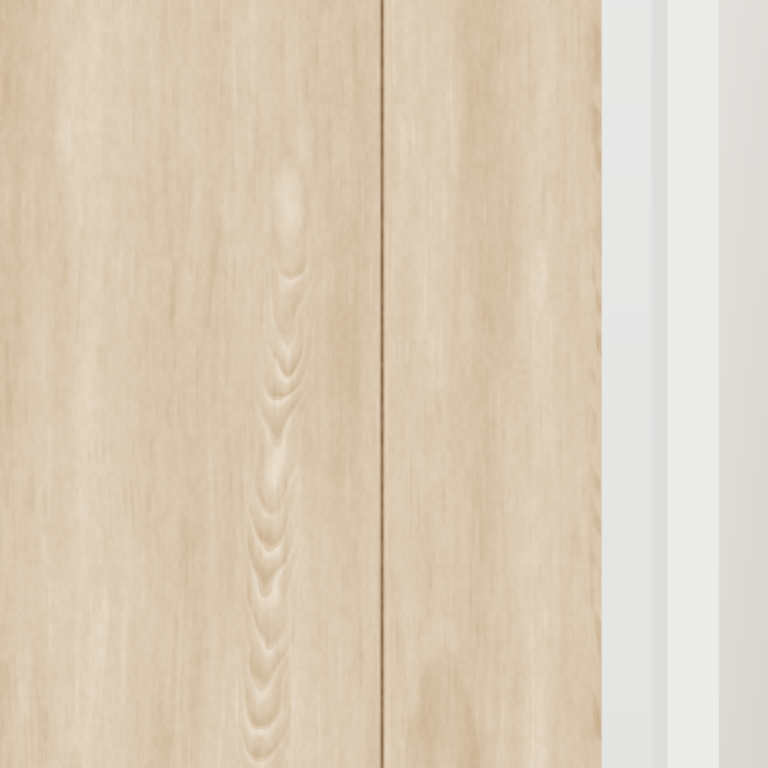
Write a WebGL 1 fragment shader that draws this texture.

```glsl
precision highp float;
// Pale wood panels with a dark vertical seam beside a white door frame.
uniform vec2 u_resolution;

#define SEAM_X 0.4975
#define SEAM_WIDTH 0.0040
#define WOOD_EDGE 0.7835
#define GROOVE_X 0.849
#define RAIL_X 0.869
#define WALL_X 0.936
#define ARCH_SPACING 0.058
#define ARCH_BEND 85.0
#define GRAIN_AMOUNT 0.42
#define LIGHT_WOOD vec3(0.900, 0.848, 0.772)
#define TAN_WOOD vec3(0.802, 0.708, 0.586)
#define SEAM_COLOR vec3(0.54, 0.41, 0.29)

float hash(vec2 p) {
  vec3 q = fract(p.xyx * 0.1031);
  q += dot(q, q.yzx + 33.33);
  return fract((q.x + q.y) * q.z);
}

float noise(vec2 p) {
  vec2 cell = floor(p);
  vec2 f = fract(p);
  f = f * f * (3.0 - 2.0 * f);
  float low = mix(hash(cell), hash(cell + vec2(1.0, 0.0)), f.x);
  float high = mix(hash(cell + vec2(0.0, 1.0)), hash(cell + vec2(1.0, 1.0)), f.x);
  return mix(low, high, f.y);
}

float bump(float x, float center, float width) {
  float d = (x - center) / width;
  return exp(-d * d);
}

float stepAt(float edge, float x) {
  float aa = 0.8 / u_resolution.x + 0.0004;
  return smoothstep(edge - aa, edge + aa, x);
}

// Layers of fibres stretched along the panel, centred on zero.
float fibres(vec2 p) {
  float sum = 0.0;
  float weight = 0.40;
  vec2 scale = vec2(17.0, 1.7);
  for (int i = 0; i < 4; i++) {
    sum += weight * (noise(p * scale + 17.0 * float(i + 1)) - 0.5);
    scale *= vec2(2.1, 2.0);
    weight *= 0.85;
  }
  return sum;
}

// Thin broken dark pores and pale threads that come and go in patches.
float threads(vec2 p) {
  float patches = smoothstep(0.25, 0.75, noise(p * vec2(11.0, 5.0) + 40.0));
  float dark = smoothstep(0.66, 0.90, noise(p * vec2(210.0, 17.0)));
  float pale = smoothstep(0.66, 0.90, noise(p * vec2(180.0, 11.0) + 71.0));
  return dark * patches - pale * (1.0 - 0.6 * patches);
}

// Ragged growth rings pointing down the left panel.
float archGrain(vec2 p) {
  float center = 0.343 + 0.034 * smoothstep(0.0, 0.75, p.y);
  float dx = p.x - center + 0.018 * (noise(p * vec2(24.0, 17.0)) - 0.5);
  float wobble = 0.060 * (noise(vec2(3.0, p.y * 11.0)) - 0.5);
  wobble += 0.022 * (noise(p * vec2(80.0, 32.0)) - 0.5);
  float phase = fract((p.y - ARCH_BEND * dx * dx + wobble) / ARCH_SPACING);
  float tanFill = smoothstep(0.04, 0.14, phase) * (1.0 - smoothstep(0.15, 0.60, phase));
  float paleLine = smoothstep(0.58, 0.90, phase) * (1.0 - smoothstep(0.95, 1.0, phase));
  float mask = bump(dx, 0.0, 0.023) * (1.0 - smoothstep(0.62, 0.70, p.y));
  float strength = 0.35 + 0.9 * noise(p * vec2(30.0, 21.0) + 9.0);
  return (0.7 * tanFill - 0.8 * paleLine) * mask * strength;
}

// Wood tone: 0 is the lightest fibre, 1 the tan one.
float woodTone(vec2 p) {
  vec2 q = p + vec2(0.012 * (noise(p * vec2(6.0, 4.0)) - 0.5), 0.0);
  float tone = 0.45 + GRAIN_AMOUNT * 1.35 * fibres(q);
  tone += 0.15 * threads(q);
  tone += 0.17 * (noise(p * vec2(230.0, 130.0)) - 0.5);
  tone += 0.12 * (noise(p * vec2(100.0, 55.0) + 5.0) - 0.5);

  // Broad bands of the left panel
  tone += 0.08 * bump(q.x, 0.0, 0.05);
  tone -= 0.13 * bump(q.x, 0.13, 0.045);
  tone += 0.12 * bump(q.x, 0.235, 0.06) * bump(p.y, 0.35, 0.3);
  tone += 0.25 * bump(q.x, 0.430, 0.042) * bump(p.y, 0.54, 0.20);
  tone += 0.14 * bump(q.x, 0.348, 0.010) * bump(p.y, 0.77, 0.12);

  // Pale knot above the arches
  float ragged = 0.5 * (noise(p * vec2(60.0, 28.0)) - 0.5);
  float knot = length((p - vec2(0.375, 0.74)) / vec2(0.017, 0.050)) + ragged;
  tone -= 0.42 * exp(-knot * knot);
  tone += 0.12 * bump(knot, 1.35, 0.22);
  tone += 0.62 * archGrain(p);

  // Broad bands of the right panel
  tone -= 0.08 * bump(q.x, 0.535, 0.035);
  tone += 0.20 * bump(q.x, 0.625, 0.030);
  tone -= 0.08 * bump(q.x, 0.715, 0.04);

  // Tan flame at the foot and ragged flecks near the frame
  float flame = p.y - 0.157 + 55.0 * pow(abs(p.x - 0.576), 2.0) + 0.05 * ragged;
  tone += 0.20 * (1.0 - smoothstep(-0.025, 0.012, flame));
  tone -= 0.14 * bump(flame, 0.025, 0.018) * bump(p.x, 0.576, 0.03);
  float flecks = smoothstep(0.35, 0.75, noise(vec2(p.x * 60.0, p.y * 38.0 + p.x * 50.0)));
  return tone + 0.45 * flecks * bump(p.x, 0.778, 0.008);
}

// Frame face, shaded groove, raised rail and the wall behind.
vec3 frameColor(vec2 p) {
  vec3 face = mix(vec3(0.895, 0.895, 0.89), vec3(0.91, 0.91, 0.908), p.y);
  vec3 color = mix(face, vec3(0.872, 0.870, 0.865), smoothstep(GROOVE_X - 0.006, GROOVE_X + 0.004, p.x));
  color = mix(color, vec3(0.922, 0.922, 0.917), stepAt(RAIL_X, p.x));
  vec3 wall = mix(vec3(0.852, 0.836, 0.818), vec3(0.878, 0.866, 0.851), p.y);
  wall += 0.012 * (1.0 - smoothstep(WALL_X, 1.0, p.x));
  return mix(color, wall, stepAt(WALL_X, p.x));
}

void main() {
  vec2 p = gl_FragCoord.xy / u_resolution;
  vec3 color = mix(LIGHT_WOOD, TAN_WOOD, clamp(woodTone(p), -0.15, 1.25));
  float seamOffset = p.x - SEAM_X;
  float beads = 0.80 + 0.20 * noise(vec2(5.0, p.y * 120.0));
  color += 0.02 * bump(seamOffset, 0.007, 0.003);
  color = mix(color, SEAM_COLOR, beads * bump(seamOffset, 0.0, SEAM_WIDTH * 0.6));
  color = mix(color, frameColor(p), stepAt(WOOD_EDGE, p.x));
  gl_FragColor = vec4(color, 1.0);
}
```
